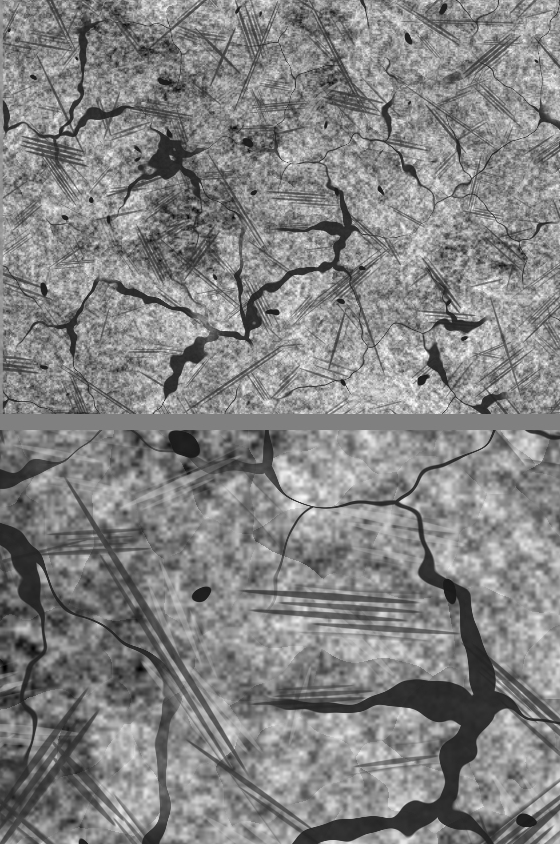
Top: the whole. Bottom: its middle third, enlarged.
Reproduce this texture procedurally as a Shadertoy shader.

```glsl
// Etched metal under a microscope: mottled grey grains with dark, ragged borders,
// bundles of parallel needles and scattered pits. Grains are warped Voronoi cells;
// needles and pits are jittered on grids, over several octaves of value noise.

float hash21(vec2 p) {
    return fract(sin(dot(p, vec2(127.1, 311.7))) * 43758.5);
}

vec2 hash22(vec2 p) {
    return vec2(hash21(p), hash21(p + 57.3));
}

float noise(vec2 p) {
    vec2 i = floor(p), f = fract(p);
    f = f * f * (3.0 - 2.0 * f);
    return mix(mix(hash21(i), hash21(i + vec2(1, 0)), f.x),
               mix(hash21(i + vec2(0, 1)), hash21(i + vec2(1, 1)), f.x), f.y);
}

float fbm(vec2 p) {
    float sum = 0.0, amp = 0.53;
    for (int i = 0; i < 4; i++) {
        sum += amp * noise(p);
        p = p * 2.03 + 17.1;
        amp *= 0.5;
    }
    return sum;
}

mat2 rotate(float a) {
    return mat2(cos(a), -sin(a), sin(a), cos(a));
}

// Distance to the nearest Voronoi border (x) and the cell's own id (yz)
vec3 grains(vec2 p) {
    vec2 cell = floor(p), nearest = vec2(0), owner = vec2(0);
    float best = 9.0, border = 9.0;
    for (int j = -1; j <= 1; j++)
    for (int i = -1; i <= 1; i++) {
        vec2 c = cell + vec2(i, j), r = c + hash22(c) - p;
        if (dot(r, r) < best) { best = dot(r, r); nearest = r; owner = c; }
    }
    for (int j = -2; j <= 2; j++)
    for (int i = -2; i <= 2; i++) {
        vec2 c = owner + vec2(i, j), r = c + hash22(c) - p, gap = r - nearest;
        if (dot(gap, gap) > 0.0001)
            border = min(border, dot(0.5 * (r + nearest), normalize(gap)));
    }
    return vec3(border, owner);
}

// Bundles of tapering parallel lines; size is half length and half breadth
float needles(vec2 p, float scale, float seed, float chance, vec2 size, float spacing, float px) {
    vec2 g = p * scale, cell = floor(g);
    float ink = 0.0;
    for (int j = -1; j <= 1; j++)
    for (int i = -1; i <= 1; i++) {
        vec2 c = cell + vec2(i, j), rnd = hash22(c + seed + 37.0);
        if (hash21(c + seed + 71.0) > chance) continue;
        float angle = floor(rnd.y * 3.0) * 0.92 - 0.95 + (rnd.x - 0.5) * 0.8;
        vec2 q = rotate(-angle) * (g - c - hash22(c + seed)) / scale;
        float pitch = spacing * mix(0.75, 1.5, fract(rnd.x * 7.0));
        float lane = floor(q.y / pitch);
        float h = hash21(vec2(lane, rnd.y * 91.0));
        float shift = (fract(h * 13.0) - 0.5) * size.x * 0.6;
        float taper = 1.0 - abs(q.x + shift) / (size.x * (0.3 + 0.7 * h));
        float width = pitch * 0.32 * sqrt(max(taper, 0.0)) * (0.4 + h);
        float offset = abs(fract(q.y / pitch) - 0.5) * pitch;
        float line = 1.0 - smoothstep(-px, px, offset - width);
        line *= smoothstep(0.0, 0.12, taper) * step(0.3, h);
        line *= 1.0 - smoothstep(0.6, 1.0, abs(q.y) / (size.y * (0.4 + 0.6 * rnd.x)));
        ink = max(ink, line * mix(0.5, 1.0, h));
    }
    return ink;
}

// Ragged, stretched pits
float pits(vec2 p, float px) {
    vec2 g = p * 8.0, cell = floor(g);
    float d = 1.0;
    for (int j = -1; j <= 1; j++)
    for (int i = -1; i <= 1; i++) {
        vec2 c = cell + vec2(i, j), rnd = hash22(c + 5.0);
        if (hash21(c + 23.0) > 0.34) continue;
        vec2 q = rotate(rnd.x * 3.14) * (g - c - hash22(c + 11.0)) / 8.0;
        d = min(d, length(q * vec2(0.6, 1.3)) - mix(0.003, 0.012, rnd.y * rnd.y));
    }
    d += (noise(p * 70.0) - 0.5) * 0.012;
    return 1.0 - smoothstep(-px, px, d);
}

void mainImage(out vec4 fragColor, in vec2 fragCoord) {
    vec2 p = fragCoord / iResolution.y;
    float px = 0.8 / iResolution.y;

    // Warped grains and their laths
    vec2 warp = vec2(fbm(p * 6.0), fbm(p * 6.0 + 40.0)) - 0.5;
    vec2 fine = vec2(noise(p * 42.0), noise(p * 42.0 + 9.0)) - 0.5;
    vec3 grain = grains((p + warp * 0.15 + fine * 0.012) * 4.7 + 3.0);
    vec3 patchCell = grains((p + warp * 0.1 + fine * 0.02) * 15.0 + 60.0);
    vec2 lath = rotate(hash21(patchCell.yz) * 3.14) * p * vec2(28.0, 115.0);

    // Mottled metal
    float tone = 0.585 + 0.36 * (fbm(p * 4.5 + 8.0) - 0.5);
    tone += 0.09 * (hash21(grain.yz + 3.0) - 0.5) + 0.11 * (hash21(patchCell.yz + 8.0) - 0.5);
    tone += 0.22 * (noise(lath) - 0.5) + 0.2 * (noise(p * 75.0) - 0.5);
    tone += 0.28 * (noise(p * 165.0) - 0.5) + 0.24 * (noise(p * 310.0) - 0.5);
    tone += 0.05 * (p.x + p.y - 1.1);
    tone -= 0.34 * smoothstep(0.6, 0.76, fbm(p * 5.0 + 31.0)) * noise(p * vec2(90, 150));

    // Pale and dark needles
    tone = mix(tone, 0.82, 0.4 * needles(p, 9.0, 140.0, 0.7, vec2(0.06, 0.03), 0.009, px));
    float ink = needles(p, 7.0, 10.0, 0.7, vec2(0.085, 0.03), 0.0075, px);
    ink = max(ink, 0.85 * needles(p, 11.0, 50.0, 0.55, vec2(0.05, 0.018), 0.0055, px));
    ink = max(ink, needles(p, 4.0, 90.0, 0.65, vec2(0.17, 0.012), 0.007, px));
    tone = mix(tone, 0.19, 0.78 * ink);

    // Grain borders, swelling and fading along their length
    float width = 0.0012 + 0.009 * smoothstep(0.52, 0.9, noise(p * 11.0 + 4.0));
    width *= 0.6 + 0.8 * noise(p * 60.0);
    float border = 1.0 - smoothstep(-px, px, grain.x / 4.7 - width);
    border *= smoothstep(0.2, 0.42, noise(p * 8.0 + 70.0));
    tone = mix(tone, 0.13, 0.9 * border);
    tone = mix(tone, 0.1, 0.95 * pits(p, px));

    // Plain strip along the left edge
    float strip = 1.0 - smoothstep(-px, px, p.x - 0.007);
    tone = mix(tone, 0.58 + 0.1 * (noise(p * 90.0) - 0.5), 0.85 * strip);
    fragColor = vec4(vec3(clamp(tone, 0.0, 1.0)), 1.0);
}
```
